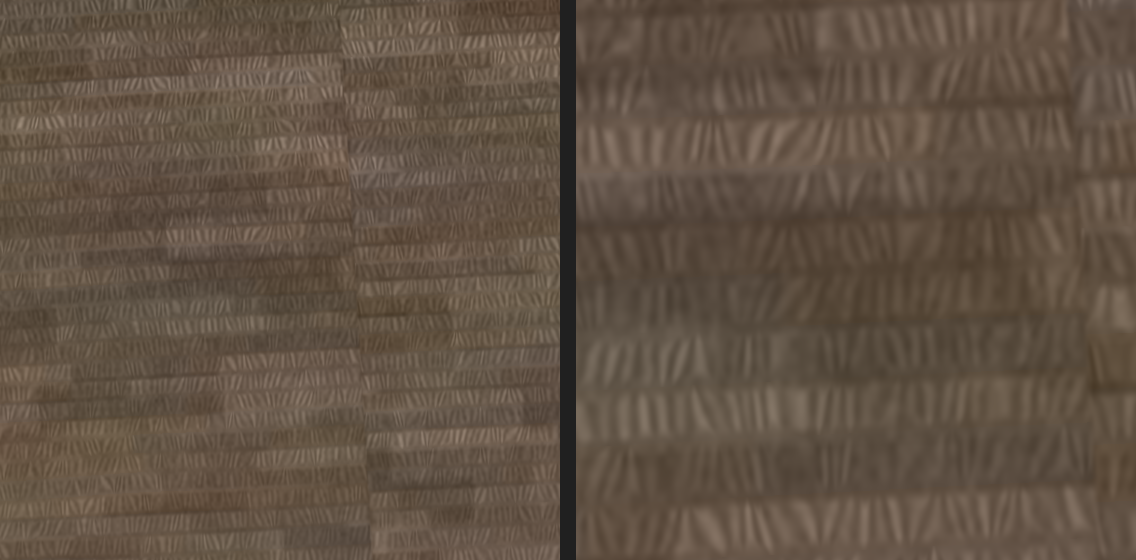
Left: the whole. Right: its middle third, enlarged.
Write a WebGL 2 fragment shader that draws this texture.

```glsl
#version 300 es
precision highp float;
// Two worn brown carpet tiles meeting at a soft, leaning seam.
// Tilted rows hold random dark and light yarn segments, with slanted loop
// stitches, loose threads, and noise for colour drift and wear.

uniform vec2 u_resolution;
out vec4 fragColor;

float hash(vec2 p) {
    vec3 q = fract(p.xyx * 0.1031);
    q += dot(q, q.yzx + 33.33);
    return fract((q.x + q.y) * q.z);
}

float noise(vec2 p) {
    vec2 cell = floor(p), f = fract(p);
    f = f * f * (3.0 - 2.0 * f);
    float low = mix(hash(cell), hash(cell + vec2(1, 0)), f.x);
    float high = mix(hash(cell + vec2(0, 1)), hash(cell + vec2(1, 1)), f.x);
    return mix(low, high, f.y);
}

// Random tone that stays constant along segments of one row
float segmentTone(float row, float x) {
    float s = x * (1.6 + 3.0 * hash(vec2(row, 3.0))) + 9.0 * hash(vec2(row, 8.0));
    float cell = floor(s);
    return mix(hash(vec2(cell, row)), hash(vec2(cell + 1.0, row)),
               smoothstep(0.95, 1.0, fract(s)));
}

// Segment tone with softened borders between rows
float rowTone(float v, float x) {
    float row = floor(v);
    return mix(segmentTone(row, x), segmentTone(row + 1.0, x),
               smoothstep(0.75, 1.0, fract(v)));
}

vec3 carpet(vec2 p, float tile) {
    // Rows climb gently to the right and tighten with height
    float y = p.y - 0.05 * p.x + 0.006 * noise(p * vec2(4.0, 7.0));
    float v = 27.0 * y + 4.0 * y * y + 20.0 + tile * 83.4;
    float row = floor(v), across = fract(v) - 0.5;
    float fineTone = rowTone(v, p.x);
    float broadTone = rowTone(v * 0.45 + 200.0, p.x);
    float tone = 0.55 * fineTone + 0.45 * broadTone;

    // Slanted stitches, irregular in lean, height and brightness
    float x = p.x * 92.0 + 1.3 * noise(vec2(p.x * 40.0, row * 7.0));
    float lean = noise(vec2(x * 0.6, row * 5.0 + 2.0)) - 0.5;
    x += across * lean * 2.6 + hash(vec2(row, 21.0));
    float stitchId = floor(x);
    float loop = 0.5 - 0.5 * cos(6.2832 * x);
    float lift = across + 0.22 * (hash(vec2(stitchId, row + 40.0)) - 0.5) * loop;
    float envelope = 1.0 - smoothstep(0.22, 0.48, abs(lift));
    float strength = 0.5 + 0.8 * hash(vec2(stitchId, row));
    float stitch = envelope * (loop * strength - 0.4) * mix(0.35, 1.3, tone);

    // Thin threads and shadows in the gaps between rows
    float gap = smoothstep(0.3, 0.48, abs(across));
    float thread = segmentTone(floor(v + 0.5) + 300.0, p.x) - 0.62;

    float grain = noise(p * vec2(190.0, 130.0)) - 0.5;
    float wear = noise(p * vec2(28.0, 45.0) + 60.0) - 0.5;
    float clarity = mix(0.7, 1.15, p.y);
    float light = 0.15 * (tone - 0.5) + 0.05 * gap * thread;
    light += clarity * (0.105 * stitch + 0.05 * grain) + 0.035 * wear;

    // Drift between rosy brown, olive and grey yarn
    float warmth = noise(p * vec2(3.0, 6.0) + 11.0 + tile * 5.0) - 0.5;
    warmth += 0.7 * (segmentTone(row + 500.0, p.x) - 0.5);
    float rosy = noise(p * vec2(5.0, 9.0) + 31.0) - 0.5;
    vec3 colour = vec3(0.398, 0.338, 0.278) + light * vec3(1.0, 0.96, 0.94);
    colour += warmth * vec3(0.016, 0.0, -0.02);
    return colour + rosy * vec3(0.008, -0.012, 0.008);
}

void main() {
    vec2 p = gl_FragCoord.xy / min(u_resolution.x, u_resolution.y);

    // Join the two tiles along the leaning seam
    float seam = p.x - 0.665 + 0.06 * p.y;
    vec3 colour = mix(carpet(p, 0.0), carpet(p, 1.0),
                      smoothstep(-0.003, 0.003, seam));
    colour -= 0.025 * exp(-seam * seam * 40000.0);

    // Slightly darker toward the top edge
    colour -= 0.03 * smoothstep(0.9, 1.02, p.y);
    fragColor = vec4(clamp(colour, 0.0, 1.0), 1.0);
}
```
